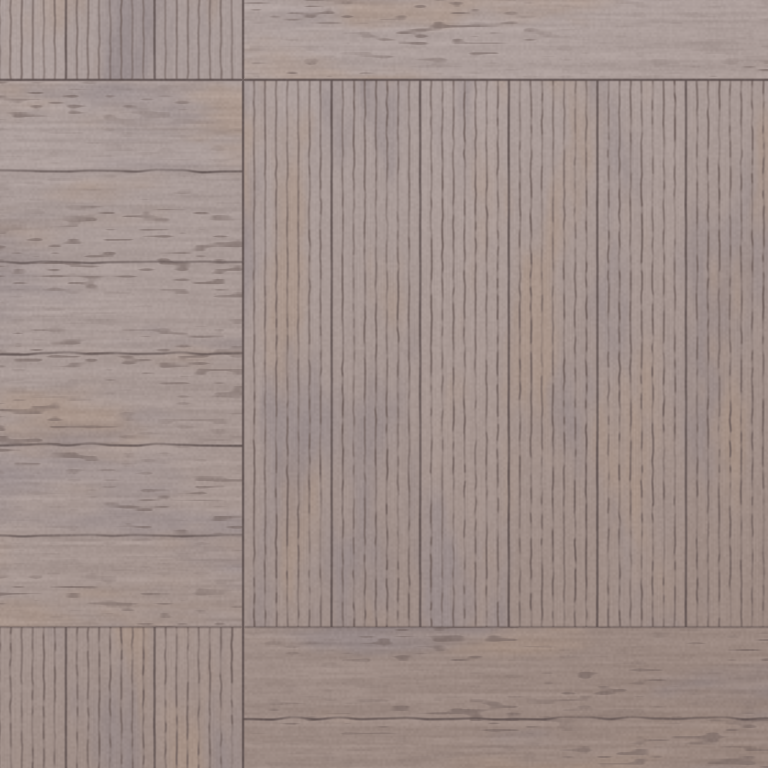
Write a three.js fragment shader that draws this texture.

```glsl
// Weathered wood decking: square panels of six planks, turned by 90 degrees
// in a checkerboard. Upright planks carry eight worn grooves each, level ones
// a fine grain with pores; broad noise stains the wood and darkens one corner.
varying vec2 vUv;

const vec2 PANEL = vec2(0.692, 0.7125);   // panel size
const vec2 CORNER = vec2(0.3165, 0.1835); // lower left corner of the main panel
const float PLANKS = 6.0;
const float GROOVES = 8.0;                // grooves per plank

const vec3 PALE = vec3(0.675, 0.622, 0.610);
const vec3 TAN = vec3(0.605, 0.532, 0.500);
const vec3 OCHRE = vec3(0.670, 0.580, 0.520);
const vec3 SLATE = vec3(0.570, 0.525, 0.535);
const vec3 GROOVE = vec3(0.455, 0.395, 0.380);
const vec3 SEAM = vec3(0.360, 0.310, 0.305);

float hash(vec2 p) {
  vec3 q = fract(vec3(p.xyx) * 0.1031);
  q += dot(q, q.yzx + 33.33);
  return fract((q.x + q.y) * q.z);
}

float noise(vec2 p) {
  vec2 i = floor(p);
  vec2 f = fract(p);
  f = f * f * (3.0 - 2.0 * f);
  float low = mix(hash(i), hash(i + vec2(1.0, 0.0)), f.x);
  float high = mix(hash(i + vec2(0.0, 1.0)), hash(i + vec2(1.0, 1.0)), f.x);
  return mix(low, high, f.y);
}

float fbm(vec2 p) {
  float sum = 0.0;
  float gain = 0.5;
  for (int i = 0; i < 4; i++) {
    sum += gain * noise(p);
    p = p * 2.03 + 17.1;
    gain *= 0.5;
  }
  return sum / 0.9375;
}

// Soft line around distance zero
float stroke(float d, float radius, float blur) {
  return 1.0 - smoothstep(radius - blur, radius + blur, abs(d));
}

// Broad stains and the drift from pale to tan
vec3 woodTone(vec2 uv, vec2 grain, float plankId) {
  float drift = 0.32 * uv.x + 0.68 * (1.0 - uv.y);
  vec3 wood = mix(PALE, TAN, smoothstep(0.1, 1.05, drift));
  float warm = fbm(grain * vec2(16.0, 5.0) + 41.0);
  float cool = fbm(grain * vec2(15.0, 4.5) + 83.0);
  wood = mix(wood, OCHRE, 0.55 * smoothstep(0.52, 0.80, warm));
  wood = mix(wood, SLATE, 0.60 * smoothstep(0.50, 0.80, cool));
  return wood + 0.022 * (hash(vec2(plankId, 7.0)) - 0.5);
}

// Ribs and broken grooves of an upright plank
vec3 groovedWood(vec3 wood, float d, float id, float along, float wear) {
  float wobble = 0.0016 * (noise(vec2(along * 75.0, id * 9.7)) - 0.5);
  float chips = noise(vec2(along * 95.0, id * 13.3));
  float fade = noise(vec2(along * 7.0, id * 5.9));
  float depth = mix(0.70, 0.30 + 0.70 * smoothstep(0.2, 0.7, chips), wear);
  depth *= 0.62 + 0.45 * fade;
  wood += 0.018 * (noise(vec2(along * 14.0, d * 500.0 + id * 7.3)) - 0.5);
  return mix(wood, GROOVE, depth * stroke(d + wobble, 0.0014, 0.0015));
}

// Long streaks and short pores of a level plank
vec3 grainedWood(vec3 wood, float along, float across, float plankId) {
  float streak = noise(vec2(along * 5.0 + plankId * 3.1, across * 210.0));
  float fiber = noise(vec2(along * 28.0, across * 330.0));
  float zone = smoothstep(0.42, 0.72, noise(vec2(along * 5.0, across * 22.0) + 9.0));
  float pore = smoothstep(0.66, 0.92, noise(vec2(along * 42.0, across * 230.0) + 5.0));
  wood += 0.040 * (streak - 0.5) + 0.026 * (fiber - 0.5);
  return mix(wood, GROOVE, pore * (0.12 + 0.45 * zone));
}

void main() {
  // Panel and plank coordinates
  vec2 grid = (vUv - CORNER) / PANEL;
  vec2 cell = floor(grid);
  vec2 local = fract(grid);
  bool upright = mod(cell.x + cell.y, 2.0) < 0.5;
  float across = upright ? local.x : local.y;
  float along = upright ? vUv.y : vUv.x;
  float span = upright ? PANEL.x : PANEL.y;
  float panelId = cell.x * 3.0 + cell.y * 11.0 + 40.0;
  float plankId = floor(across * PLANKS) + panelId * 6.0;

  // Nearest groove, and whether it is a joint between planks
  float count = PLANKS * GROOVES;
  float groove = floor(across * count + 0.5);
  float d = (across - groove / count) * span;
  float inner = step(0.5, groove) * step(groove, count - 0.5);
  float joint = 1.0 - step(0.5, mod(groove, GROOVES));

  // Wood surface
  vec2 grain = vec2(across * span, along) + panelId * 1.7;
  vec3 color = woodTone(vUv, grain, plankId);
  if (upright) {
    float wear = smoothstep(0.0, 0.9, 0.55 * vUv.x + 0.7 * (1.0 - vUv.y));
    float ribs = inner * (1.0 - joint);
    vec3 cut = groovedWood(color, d, groove + panelId * 50.0, along, wear);
    color = mix(color, cut, ribs + 0.3 * (1.0 - ribs) * inner);
  } else {
    color = grainedWood(color, along, across * span, plankId);
  }

  // Joints between planks, rougher on level ones
  float rough = noise(vec2(along * 34.0, groove * 3.7 + panelId));
  float bend = (upright ? 0.0006 : 0.0035) * (rough - 0.5);
  float strength = upright ? 0.65 + 0.20 * rough : 0.30 + 0.55 * rough;
  color = mix(color, SEAM, inner * joint * strength * stroke(d + bend, 0.0015, 0.0015));

  // Seams between panels, fainter near the bottom
  vec2 edge = min(local, 1.0 - local) * PANEL;
  float sideSeam = 0.85 * stroke(edge.x, 0.0015, 0.0013);
  float levelSeam = mix(0.42, 0.85, smoothstep(0.1, 0.9, vUv.y)) * stroke(edge.y, 0.0015, 0.0014);
  color = mix(color, SEAM, max(sideSeam, levelSeam));

  // Fine speckle
  color += 0.028 * (noise(vUv * 300.0) - 0.5);
  gl_FragColor = vec4(color, 1.0);
}
```
